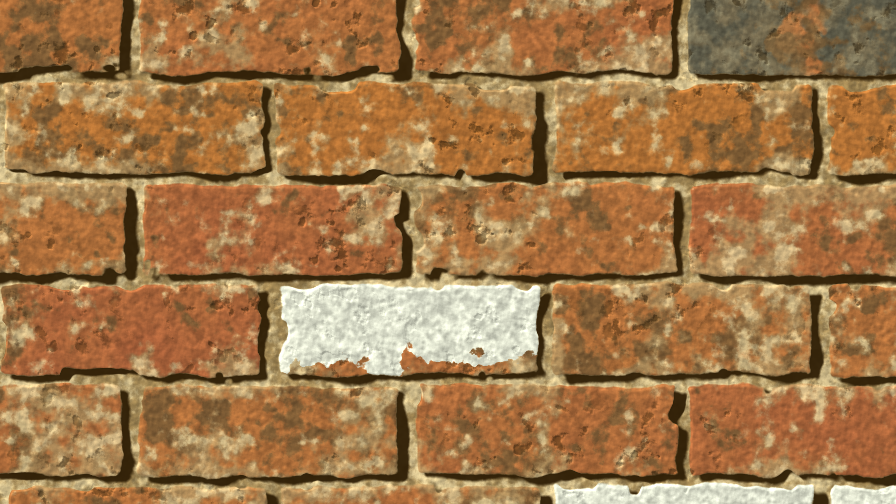
Reproduce this texture procedurally as a WebGL 2 fragment shader.

```glsl
#version 300 es
precision highp float;
// Weathered running-bond brick wall with rough mortar, low sun from the upper left.

uniform vec2 u_resolution;
out vec4 fragColor;

// Layout, in canvas heights, with y running down from the top
const vec2 PITCH = vec2(0.546, 0.1998);
const vec2 START = vec2(-0.282, -0.045);
const vec2 JOINT = vec2(0.033, 0.021);
const float CORNER = 0.009;
const float JITTER = 0.007;
const float RAGGED = 0.022;
const vec2 SHADOW_REACH = vec2(-0.019, -0.0125);
const vec2 LIGHT_STEP = vec2(-0.0025, -0.0032);
const float RELIEF = 0.72;
const float GRAIN = 0.26;
const mat2 TURN = mat2(0.8, 0.6, -0.6, 0.8);

const vec3 BRICK_RED = vec3(0.64, 0.36, 0.22);
const vec3 BRICK_RUST = vec3(0.68, 0.43, 0.235);
const vec3 BRICK_OCHRE = vec3(0.69, 0.44, 0.20);
const vec3 SLATE = vec3(0.36, 0.35, 0.28);
const vec3 SOOT = vec3(0.45, 0.34, 0.20);
const vec3 DUST = vec3(0.67, 0.55, 0.36);
const vec3 MORTAR_DARK = vec3(0.60, 0.50, 0.31);
const vec3 MORTAR_LIGHT = vec3(0.84, 0.76, 0.56);
const vec3 PAINT = vec3(0.87, 0.88, 0.80);
const vec3 SHADOW = vec3(0.18, 0.115, 0.02);

float hash(vec2 p) {
    vec3 q = fract(vec3(p.xyx) * 0.1031);
    q += dot(q, q.yzx + 33.33);
    return fract((q.x + q.y) * q.z);
}

float noise(vec2 p) {
    vec2 i = floor(p), f = fract(p);
    f = f * f * (3.0 - 2.0 * f);
    return mix(mix(hash(i), hash(i + vec2(1, 0)), f.x),
               mix(hash(i + vec2(0, 1)), hash(i + vec2(1, 1)), f.x), f.y);
}

float fbm(vec2 p) {
    float sum = 0.0, amp = 0.5;
    for (int i = 0; i < 5; i++) {
        sum += amp * noise(p + 50.0);
        p = 2.0 * TURN * p;
        amp *= 0.5;
    }
    return sum;
}

// Signed distance to the nearest brick; id is (column, row), local is centred on it
float brickDistance(vec2 p, out vec2 id, out vec2 local) {
    vec2 cell = (p - START) / PITCH;
    cell.x -= 0.5 * mod(floor(cell.y), 2.0);
    id = floor(cell);
    local = (fract(cell) - 0.5) * PITCH;
    vec2 shift = vec2(hash(id + 7.3), hash(id + 19.1)) - 0.5;
    vec2 wobble = vec2(fbm(p * 21.0), fbm(p * 19.0 + 31.0)) - 0.48;
    vec2 q = local + shift * JITTER * vec2(2.0, 0.6) + wobble * RAGGED;
    vec2 d = abs(q) - 0.5 * (PITCH - JOINT) + CORNER;
    float box = length(max(d, 0.0)) + min(max(d.x, d.y), 0.0) - CORNER;
    return box + 0.014 * smoothstep(0.72, 0.95, noise(p * 23.0 + 9.0));
}

// Small holes, clustered in patches
float pitDepth(vec2 p) {
    vec2 q = TURN * p;
    return smoothstep(0.60, 0.74, fbm(q * 42.0 + 3.0)) * smoothstep(0.25, 0.7, noise(q * 8.0));
}

// Height of the wall surface: raised bricks, grain and pits
float surfaceHeight(vec2 p) {
    vec2 id, local;
    float raised = smoothstep(0.004, -0.006, brickDistance(p, id, local));
    return 0.5 * raised + 0.75 * fbm(TURN * p * 55.0) - 0.3 * pitDepth(p);
}

vec3 brickColor(vec2 p, vec2 id, vec2 local) {
    float pick = hash(id + 3.7);
    float broad = fbm(p * 7.0 + id * 5.0);
    float fine = fbm(p * 36.0 + 12.0);
    vec3 color = mix(BRICK_RED, BRICK_RUST, clamp(pick + broad - 0.1, 0.0, 1.0));
    color = mix(color, BRICK_OCHRE, id.y == 1.0 ? 0.85 : 0.2 * pick);
    bool slate = id == vec2(3, 0);
    if (slate) color = mix(SLATE, BRICK_RUST, smoothstep(0.66, 0.72, broad));
    // Soot in cloudy stains, pale mortar dust mostly toward the rims
    float rim = smoothstep(0.05, 0.0, 0.5 * (PITCH.y - JOINT.y) - abs(local.y));
    float stain = 0.45 * broad + 0.55 * fine + 0.10 * (pick - 0.5);
    color = mix(color, SOOT, 0.85 * smoothstep(0.50, 0.62, stain));
    float dust = fbm(p * 11.0 + 70.0) + 0.10 * rim + 0.12 * (hash(id + 41.0) - 0.5);
    float speckle = fbm(p * 40.0 + 25.0);
    float dusty = smoothstep(0.48, 0.62, 0.6 * dust + 0.4 * speckle);
    color = mix(color, mix(DUST, MORTAR_LIGHT, smoothstep(0.5, 0.72, speckle)), dusty * (slate ? 0.3 : 0.85));
    color = mix(color, SHADOW, 0.4 * pitDepth(p));
    // Flaking white paint, worn away along the lower edge
    bool painted = id == vec2(1, 3) || (id.y == 5.0 && id.x >= 2.0);
    float wear = local.y + 0.18 * (fbm(p * 16.0) - 0.48) + 0.07 * (fine - 0.48);
    float coat = painted ? smoothstep(0.068, 0.060, wear) : 0.0;
    return mix(color, PAINT * (0.88 + 0.24 * fine), coat);
}

void main() {
    vec2 p = gl_FragCoord.xy / u_resolution.y;
    p.y = 1.0 - p.y;
    float soft = max(0.0018, 1.0 / u_resolution.y);

    vec2 id, local, casterId, casterLocal;
    float dist = brickDistance(p, id, local);
    float brick = smoothstep(soft, -soft, dist);

    // Base materials
    float sand = 0.5 * fbm(p * 13.0 + 5.0) + 0.5 * fbm(p * 70.0);
    vec3 mortar = mix(MORTAR_DARK, MORTAR_LIGHT, smoothstep(0.34, 0.62, sand));
    vec3 color = mix(mortar, brickColor(p, id, local), brick);

    // Raking light over the relief, with sandy grain
    float slope = surfaceHeight(p) - surfaceHeight(p + LIGHT_STEP);
    color *= 1.0 + RELIEF * clamp(slope, -0.7, 0.5);
    color *= 1.0 + GRAIN * (noise(TURN * p * 125.0) - 0.5);

    // Shadow cast by each brick into the joints on its right and below
    vec2 reach = SHADOW_REACH * (0.4 + 1.2 * noise(p * 14.0 + 80.0));
    float caster = brickDistance(p + reach, casterId, casterLocal);
    float shade = smoothstep(2.0 * soft, -2.0 * soft, caster) * (1.0 - brick);
    color = mix(color, SHADOW, 0.95 * shade);

    fragColor = vec4(clamp(color, 0.0, 1.0), 1.0);
}
```
